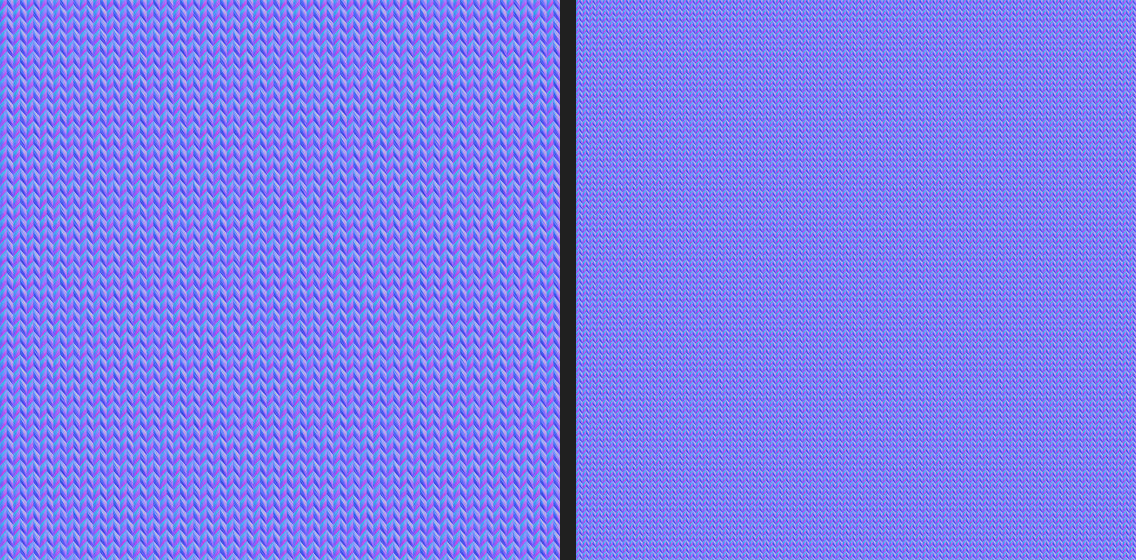
Left: one tile. Right: repeated 2 by 2.
Give the GLSL for this texture map, as a three.js fragment shader.

```glsl
// Tangent-space normal map of stockinette knit: columns of V stitches with fibre grain.
varying vec2 vUv;

const float COLUMNS = 42.0;         // V stitches across
const float ROWS = 48.0;            // V stitches up
const float LEG_RISE = 0.64;        // rows climbed by a leg from centre to edge
const float YARN_HEIGHT = 0.0036;   // bulge of a leg, in canvas units
const float EDGE_HEIGHT = 0.45;     // share of the bulge left at the leg ends
const float FIBRE_HEIGHT = 0.001;   // relief of the fibres
const float FIBRES = 6.0;           // fibres across a leg, whole number
const float FIBRE_STEPS = 1.6;      // variation along a leg
const float FIBRE_TWIST = 0.15;     // extra slant of the fibres, in rows
const float STITCH_VARIATION = 0.25; // height change between stitches
const float SLOPE_STEP = 0.0006;    // distance for measuring slopes
const float SOFTEN = 0.0008;        // spacing of the smoothing samples
const float PI = 3.14159265;

float hash(vec2 p) {
  return fract(sin(dot(p, vec2(127.1, 311.7))) * 43758.5453);
}

// Value noise that wraps vertically after the given number of cells.
float wrappedNoise(vec2 p, float period) {
  vec2 cell = floor(p);
  vec2 f = fract(p);
  f = f * f * (3.0 - 2.0 * f);
  float y0 = mod(cell.y, period);
  float y1 = mod(cell.y + 1.0, period);
  float low = mix(hash(vec2(cell.x, y0)), hash(vec2(cell.x + 1.0, y0)), f.x);
  float high = mix(hash(vec2(cell.x, y1)), hash(vec2(cell.x + 1.0, y1)), f.x);
  return mix(low, high, f.y);
}

float knitHeight(vec2 uv) {
  // Mirrored legs: "along" runs from the V centre to its outer edge.
  float x = fract(uv.x) * COLUMNS * 2.0;
  float leg = floor(x);
  float along = mod(leg, 2.0) < 0.5 ? fract(x) : 1.0 - fract(x);
  float across = uv.y * ROWS - LEG_RISE * along;

  // Rounded yarn with creases between rows and columns.
  float row = mod(floor(across), ROWS);
  float ends = sin(PI * along);
  float bulge = sin(PI * fract(across)) * mix(EDGE_HEIGHT, 1.0, ends);
  bulge *= 1.0 + STITCH_VARIATION * (hash(vec2(leg, row)) - 0.5);

  // Fine strands that follow the yarn.
  vec2 strand = vec2(along * FIBRE_STEPS + leg * 5.0,
                     (across - FIBRE_TWIST * along) * FIBRES);
  float fibre = wrappedNoise(strand, ROWS * FIBRES) - 0.5;
  return YARN_HEIGHT * bulge + FIBRE_HEIGHT * fibre * (0.3 + 0.7 * ends);
}

vec3 knitNormal(vec2 uv) {
  vec2 e = vec2(SLOPE_STEP, 0.0);
  vec2 slope = vec2(knitHeight(uv + e.xy) - knitHeight(uv - e.xy),
                    knitHeight(uv + e.yx) - knitHeight(uv - e.yx));
  return normalize(vec3(-slope / (2.0 * SLOPE_STEP), 1.0));
}

void main() {
  // Average four nearby normals for smooth edges.
  vec3 normal = vec3(0.0);
  for (int i = 0; i < 2; i++) {
    for (int j = 0; j < 2; j++) {
      normal += knitNormal(vUv + (vec2(float(i), float(j)) - 0.5) * SOFTEN);
    }
  }
  gl_FragColor = vec4(normalize(normal) * 0.5 + 0.5, 1.0);
}
```
